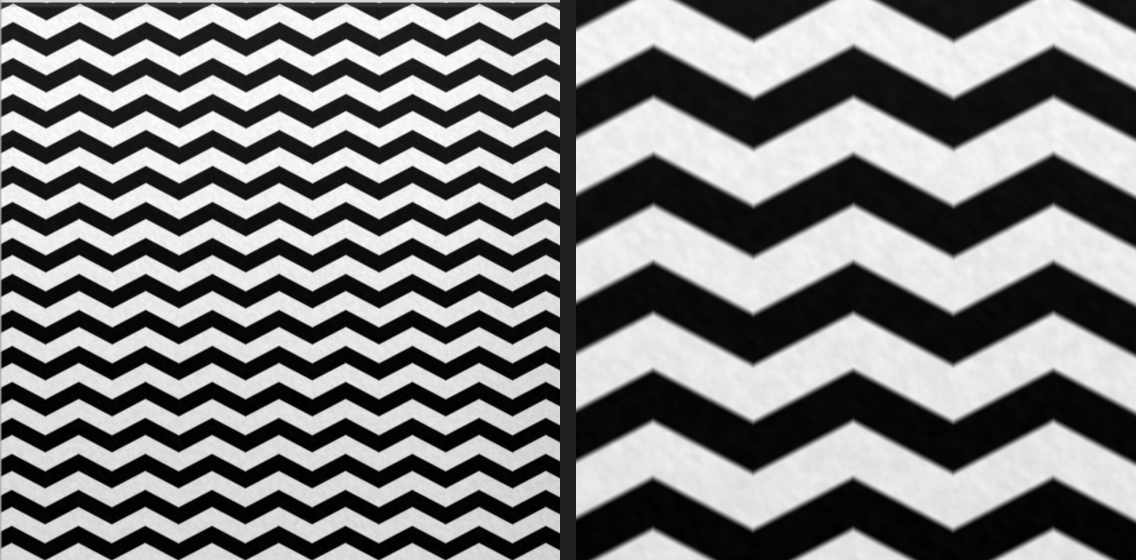
Left: the whole. Right: its middle third, enlarged.
Write a three.js fragment shader that draws this pattern.

```glsl
varying vec2 vUv;

const vec3 INK_TOP = vec3(0.105, 0.105, 0.102);
const vec3 INK_LOW = vec3(0.012, 0.012, 0.012);
const vec3 PAPER_TOP = vec3(0.965);
const vec3 PAPER_LOW = vec3(0.855);
const vec3 RIM_LIGHT = vec3(0.84, 0.85, 0.84);
const vec3 RIM_DARK = vec3(0.20, 0.20, 0.195);

float hash(vec2 p) {
  return fract(sin(dot(p, vec2(127.1, 311.7))) * 43758.5453);
}

float valueNoise(vec2 p) {
  vec2 cell = floor(p);
  vec2 f = fract(p);
  f = f * f * (3.0 - 2.0 * f);
  float low = mix(hash(cell), hash(cell + vec2(1.0, 0.0)), f.x);
  float high = mix(hash(cell + vec2(0.0, 1.0)), hash(cell + vec2(1.0, 1.0)), f.x);
  return mix(low, high, f.y);
}

// Zero on each crest, one in each trough
float zigzag(float x, float crest, float period) {
  return 2.0 * abs(fract((x - crest) / period + 0.5) - 0.5);
}

// Signed distance to repeated bands, negative inside
float bandDistance(float y, float start, float pitch, float width) {
  float fromCentre = (y - start - 0.5 * width) / pitch;
  return abs(fract(fromCentre + 0.5) - 0.5) * pitch - 0.5 * width;
}

float chevronDistance(vec2 p, float period, float rise, float pitch, float width) {
  float y = p.y - rise * zigzag(p.x, 0.1425, period);
  float slope = 2.0 * rise / period;
  return bandDistance(y, 0.0391, pitch, width) / sqrt(1.0 + slope * slope);
}

// Fine diagonal leather grain, centred on zero
float leatherGrain(vec2 p) {
  vec2 q = vec2(p.x + p.y, p.y - p.x);
  float coarse = valueNoise(q * vec2(95.0, 150.0));
  float fine = valueNoise(q * vec2(210.0, 290.0) + 17.0);
  return 0.6 * coarse + 0.4 * fine - 0.5;
}

void main() {
  // Depth runs down from the top edge, with a slight lean
  float depth = 1.0 - vUv.y;
  vec2 p = vec2(vUv.x + 0.003 * depth * (1.0 - vUv.x), depth);

  // Chevron stripes under light falling from the top
  float d = chevronDistance(p, 0.1189, 0.0312, 0.06427, 0.0308);
  float paperMask = smoothstep(-0.0027, 0.0023, d);
  vec3 ink = mix(INK_TOP, INK_LOW, smoothstep(0.0, 0.75, depth));
  vec3 paper = mix(PAPER_TOP, PAPER_LOW, smoothstep(0.1, 1.0, depth));
  paper *= 1.0 - 0.04 * smoothstep(0.75, 1.0, vUv.x);
  vec3 color = mix(ink, paper, paperMask);

  // Embossed surface
  color += leatherGrain(p) * mix(0.035, 0.075, paperMask);

  // Bevelled rim along the top and left edges
  float topShade = smoothstep(0.003, 0.006, depth) * (1.0 - smoothstep(0.010, 0.015, depth));
  color = mix(color, RIM_DARK, topShade * (1.0 - 0.85 * paperMask));
  color = mix(color, RIM_LIGHT, 1.0 - smoothstep(0.003, 0.006, depth));
  color = mix(color, RIM_LIGHT * 0.8, 0.8 * (1.0 - smoothstep(0.001, 0.0045, vUv.x)));

  gl_FragColor = vec4(clamp(color, 0.0, 1.0), 1.0);
}
```
